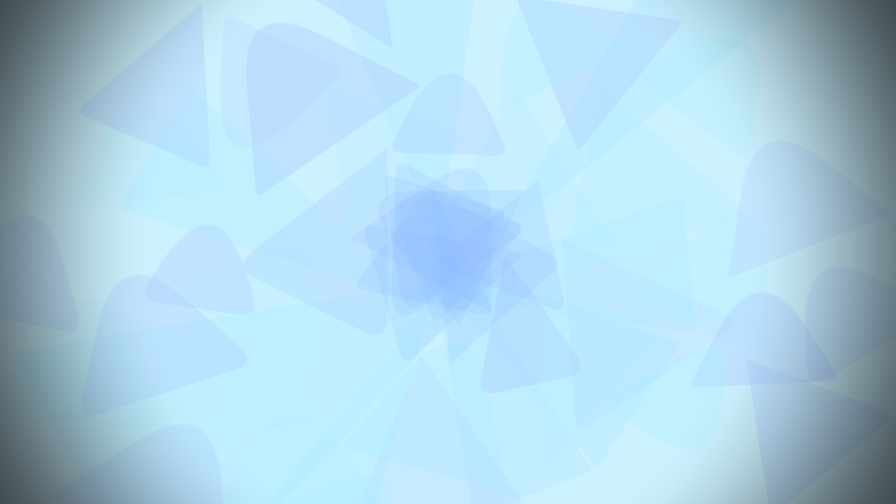
Give the GLSL for this background, as a Shadertoy shader.

```glsl
vec4 hash4(float n) {
    return fract(sin(n * vec4(12.99, 78.23, 37.72, 93.99) + 1.7) * 4375.85);
}

float smoothMax(float a, float b, float k) {
    float h = max(k - abs(a - b), 0.0) / k;
    return max(a, b) + h * h * k * 0.25;
}

vec2 rotate(vec2 p, float angle) {
    float c = cos(angle), s = sin(angle);
    return vec2(c * p.x + s * p.y, c * p.y - s * p.x);
}

// Triangle with its tip at the origin, opening downwards; tip and foot are rounded apart
float fin(vec2 p, float halfAngle, float len, float tipRound, float footRound) {
    vec2 n = vec2(cos(halfAngle), sin(halfAngle));
    float sides = smoothMax(dot(p, n), dot(p, vec2(-n.x, n.y)), tipRound);
    return smoothMax(sides, -p.y - len, footRound);
}

float coverage(float d) {
    float edge = 0.8 / iResolution.y;
    return 1.0 - smoothstep(-edge, edge, d);
}

void mainImage(out vec4 fragColor, in vec2 fragCoord) {
    vec2 p = (fragCoord - 0.5 * iResolution.xy) / iResolution.y;
    vec3 cyan = vec3(0.66, 0.93, 1.0);
    vec3 periwinkle = vec3(0.66, 0.79, 1.0);
    vec3 color = vec3(0.80, 0.945, 1.0);

    // Long pale wedges fanning out from the middle
    for (float i = 0.0; i < 8.0; i++) {
        vec4 h = hash4(i + 3.0);
        vec2 q = rotate(p - 0.22 * (h.xy - 0.5), i * 0.785 + 0.5 * h.z);
        float d = fin(q, 0.17 + 0.16 * h.w, 0.5 + 0.45 * h.x, 0.002, 0.002);
        color = mix(color, mix(cyan, periwinkle, 0.3 * h.y), 0.28 * coverage(d));
    }

    // Scattered fins on a stretched sunflower spiral
    for (float i = 0.0; i < 34.0; i++) {
        vec4 h = hash4(i + 21.0);
        vec4 g = hash4(i + 67.0);
        float angle = i * 2.4 + 0.5 * h.x;
        vec2 center = sqrt((i + 1.0) / 34.0) * vec2(0.88 * cos(angle), 0.54 * sin(angle));
        float len = 0.22 + 0.14 * h.y;
        float tilt = 1.5 * (h.z - 0.5) + 3.14 * step(0.72, h.w);
        vec2 q = rotate(p - center, tilt) - vec2(0.0, 0.5 * len);
        float tipRound = mix(0.004, 0.16, step(0.3, g.x));
        float d = fin(q, 0.38 + 0.2 * g.y, len, tipRound, 0.003 + 0.05 * g.z);
        float blue = step(0.5, g.w);
        vec3 tint = mix(cyan, periwinkle, blue);
        color = mix(color, tint, mix(0.14, 0.26 + 0.12 * blue, h.x) * coverage(d));
    }

    // Dense blue overlap at the core
    for (float i = 0.0; i < 8.0; i++) {
        vec4 h = hash4(i + 140.0);
        float len = 0.23 + 0.13 * h.x;
        vec2 q = rotate(p - vec2(0.02, 0.0) - 0.13 * (h.yz - 0.5), i * 2.4 + h.w);
        float d = fin(q - vec2(0.0, 0.6 * len), 0.42 + 0.2 * h.y, len, 0.005 + 0.12 * h.z, 0.03 * h.w + 0.003);
        color = mix(color, vec3(0.53, 0.71, 1.0), 0.17 * coverage(d));
    }

    // Round vignette, darkest in the corners
    color *= mix(1.0, 0.27, smoothstep(0.58, 1.1, length(p)));
    fragColor = vec4(color, 1.0);
}
```
